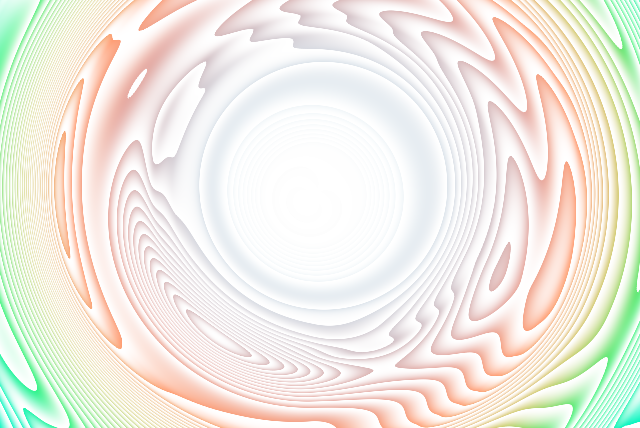
A WebGL 2 fragment shader for this background:

```glsl
#version 300 es
precision highp float;

uniform vec2 u_resolution;
out vec4 fragColor;

const float TAU = 6.2831853;

// Full-strength tint at radii 0.0, 0.1, ... 0.9
const vec3 TINTS[10] = vec3[10](
    vec3(1.00, 1.00, 1.00), vec3(0.99, 0.99, 0.99),
    vec3(0.95, 0.97, 0.98), vec3(0.85, 0.88, 0.91),
    vec3(0.82, 0.75, 0.77), vec3(0.90, 0.67, 0.64),
    vec3(1.00, 0.61, 0.44), vec3(0.80, 0.80, 0.42),
    vec3(0.25, 0.95, 0.48), vec3(0.00, 0.96, 0.74));

vec3 radialTint(float radius) {
    float position = clamp(radius * 10.0, 0.0, 8.999);
    int index = int(position);
    return mix(TINTS[index], TINTS[index + 1], fract(position));
}

// The ring centre drifts slightly as the rings widen
vec2 ringCentre(vec2 p) {
    vec2 inner = vec2(-0.016, 0.043);
    vec2 outer = vec2(0.008, 0.066);
    return mix(inner, outer, smoothstep(0.17, 0.30, length(p - outer)));
}

// Crests at 0.25 and 0.75, with a flattened valley between them
float ringHeight(float radius, float valleyDepth) {
    float wave = cos(12.566 * (radius - 0.25));
    return 8.0 * wave * mix(valleyDepth, 1.0, smoothstep(-0.35, 0.3, wave));
}

// Slow climb round the right and top, plateau, then a quick fall
float turnHeight(vec2 direction) {
    float angle = mod(atan(direction.y, direction.x) + 0.44, TAU);
    return 9.0 * (smoothstep(0.0, 3.4, angle) - smoothstep(5.1, TAU, angle));
}

// Radial zigzag that bends the bands crossing the valley
float zigzag(float radius, vec2 direction) {
    float offset = 0.51 - 0.025 * direction.y;
    float window = smoothstep(0.31, 0.40, radius);
    return window * cos(45.0 * (radius - offset));
}

// Curved hollow that nests closed bands around one heading
float crescent(float radius, float middle, float halfWidth, float facing) {
    float offset = (radius - middle) / halfWidth;
    return exp(-offset * offset) * pow(max(facing, 0.0), 3.0);
}

float bandPhase(float radius, vec2 direction) {
    float side = dot(direction, vec2(0.7, 0.7));
    float phase = 0.95 + ringHeight(radius, 0.25 - 0.13 * side);
    phase += turnHeight(direction) * smoothstep(0.29, 0.41, radius);
    phase += zigzag(radius, direction) * (0.65 + 0.25 * side);
    float lowerLeft = dot(direction, vec2(-0.57, -0.82));
    float left = -direction.x;
    phase -= 13.0 * crescent(radius, 0.425, 0.06, lowerLeft);
    phase -= 7.0 * crescent(radius, 0.64, 0.05, left);
    // Tight fringes towards the left border
    float leftness = smoothstep(-0.1, 0.9, left);
    return phase + 28.0 * leftness * smoothstep(0.58, 1.0, radius);
}

// Sawtooth shade with a softened drop, fading to its mean when too fine
float sawShade(float phase, float width) {
    float tooth = fract(phase);
    float edge = clamp(0.6 * width, 0.0001, 0.9);
    float shade = pow(tooth, 1.7) * (1.0 - smoothstep(1.0 - edge, 1.0, tooth));
    return mix(shade, 0.33, smoothstep(0.8, 1.6, width));
}

void main() {
    vec2 p = (gl_FragCoord.xy - 0.5 * u_resolution) / u_resolution.y;
    vec2 q = p - ringCentre(p);
    float radius = length(q);
    vec2 direction = q / max(radius, 0.0001);

    float phase = bandPhase(radius, direction);
    float shade = sawShade(phase, fwidth(phase));
    fragColor = vec4(mix(vec3(1.0), radialTint(radius), shade), 1.0);
}
```
